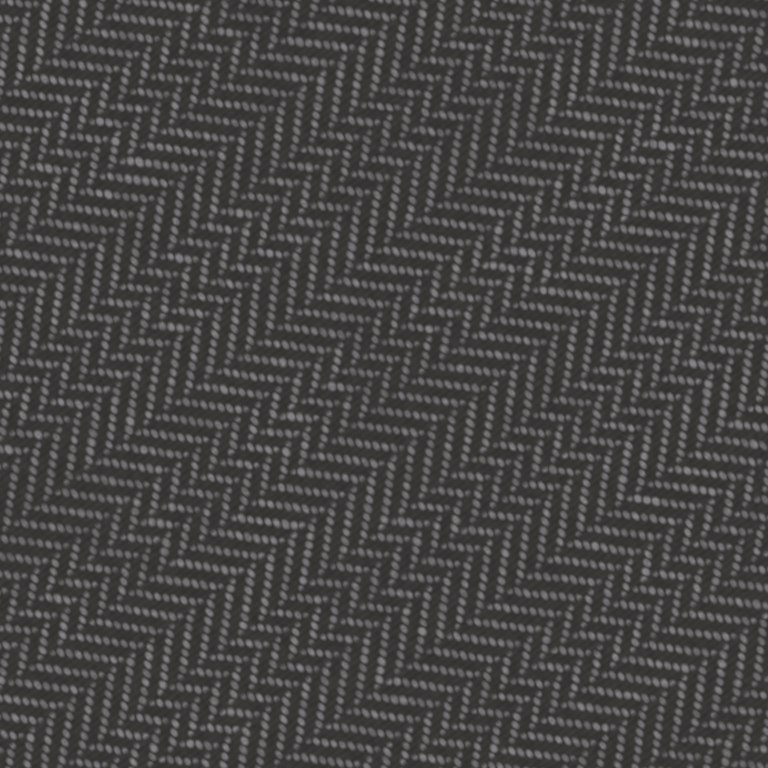
Reproduce this texture procedurally as a WebGL 1 fragment shader.

```glsl
precision highp float;
// Charcoal herringbone twill: pale slanted weft floats in diagonal bands of two widths.

uniform vec2 u_resolution;

const float BAND_ANGLE = 0.646;    // direction of the bands, radians
const float WARP_PITCH = 0.00814;  // spacing of threads across the bands
const float WEFT_PITCH = 0.0082;   // spacing of threads along the bands
const vec2 ORIGIN = vec2(0.035, 0.009);
const float TWILL = 4.0;           // threads in one twill repeat
const vec2 FLOAT_HALF = vec2(1.12, 0.74); // half size of a float, in threads
const float BAND_SOFT = 10.0;      // sharpness of the band reversals
const float WOBBLE = 0.0035;       // drift of the threads
const vec3 SHADOW = vec3(0.185, 0.182, 0.178);
const vec3 GROUND = vec3(0.238, 0.235, 0.225);
const vec3 YARN = vec3(0.485, 0.475, 0.488);

float hash(vec2 p) {
  vec3 q = fract(vec3(p.xyx) * 0.1031);
  q += dot(q, q.yzx + 33.33);
  return fract((q.x + q.y) * q.z);
}

float noise(vec2 p) {
  vec2 i = floor(p), f = fract(p);
  f = f * f * (3.0 - 2.0 * f);
  return mix(mix(hash(i), hash(i + vec2(1.0, 0.0)), f.x),
             mix(hash(i + vec2(0.0, 1.0)), hash(i + vec2(1.0, 1.0)), f.x), f.y);
}

float softSign(float x) {
  return clamp(x * BAND_SOFT, -1.0, 1.0);
}

// 1 in bands with steep ribs, 0 in bands with flat ribs.
// Band widths in twill repeats: 2, 2, 1, 1, 1, with directions alternating.
float steepBand(float warp) {
  float repeats = warp / TWILL;
  float m = mod(repeats, 7.0);
  float parity = 1.0 - 2.0 * mod(floor(repeats / 7.0), 2.0);
  float side = softSign(m) * softSign(m - 2.0) * softSign(m - 4.0)
             * softSign(m - 5.0) * softSign(m - 6.0) * softSign(m - 7.0);
  return 0.5 - 0.5 * side * parity;
}

// Brightness of one weft float; slant is +1 or -1, across is measured from its pick.
float weftFloat(float warp, float pick, float across, float slant) {
  float start = warp - slant * pick + 1.0 + slant;
  float along = mod(start, TWILL) - 2.0;
  vec2 id = vec2(pick, floor(start / TWILL) + 40.0 * slant);
  float size = 0.88 + 0.24 * hash(id + 7.3);
  float slub = smoothstep(0.72, 0.95, noise(vec2(warp * 0.13, pick * 0.6) + 51.0));
  vec2 shape = FLOAT_HALF * vec2(size, 1.0 + 0.25 * slub);
  float r = length(vec2(along, across) / shape);
  float tone = 0.74 + 0.3 * hash(id) + 0.16 * slub;
  return tone * (1.0 - smoothstep(0.22, 1.0, r));
}

void main() {
  vec2 uv = gl_FragCoord.xy / u_resolution.y;

  // Slightly uneven cloth
  vec2 drift = vec2(noise(uv * 9.0), noise(uv * 9.0 + 37.0)) - 0.5;
  drift += 0.35 * (vec2(noise(uv * 45.0 + 11.0), noise(uv * 45.0 + 73.0)) - 0.5);
  vec2 p = uv + WOBBLE * drift;

  // Thread coordinates: x counts warp ends, y counts weft picks
  float c = cos(BAND_ANGLE), s = sin(BAND_ANGLE);
  vec2 thread = vec2(s * p.x + c * (1.0 - p.y), c * p.x + s * p.y) - ORIGIN;
  thread /= vec2(WARP_PITCH, WEFT_PITCH);

  // Overlapping floats from the nearest picks, for both rib directions
  float flatRib = 0.0, steepRib = 0.0;
  for (int k = -1; k <= 1; k++) {
    float pick = floor(thread.y) + float(k);
    float across = thread.y - pick - 0.5;
    flatRib = max(flatRib, weftFloat(thread.x, pick, across, 1.0));
    steepRib = max(steepRib, weftFloat(thread.x, pick, across, -1.0));
  }
  float rib = mix(flatRib, steepRib, steepBand(thread.x));

  // Dark ground with faint warp threads and fibre grain
  float grain = noise(uv * 260.0 + 19.0);
  float warpRound = 0.5 - 0.5 * cos(6.28318 * thread.x);
  float ground = 0.2 + 0.3 * warpRound + 0.5 * noise(uv * 130.0 + 5.0);
  vec3 color = mix(SHADOW, GROUND, ground);

  // Pale yarn, worn unevenly
  float wear = 0.88 + 0.2 * noise(uv * 6.0 + 3.0);
  rib *= wear * (0.88 + 0.24 * grain);
  color = mix(color, YARN, clamp(rib, 0.0, 1.1));
  color *= 0.97 + 0.06 * grain;

  gl_FragColor = vec4(color, 1.0);
}
```
